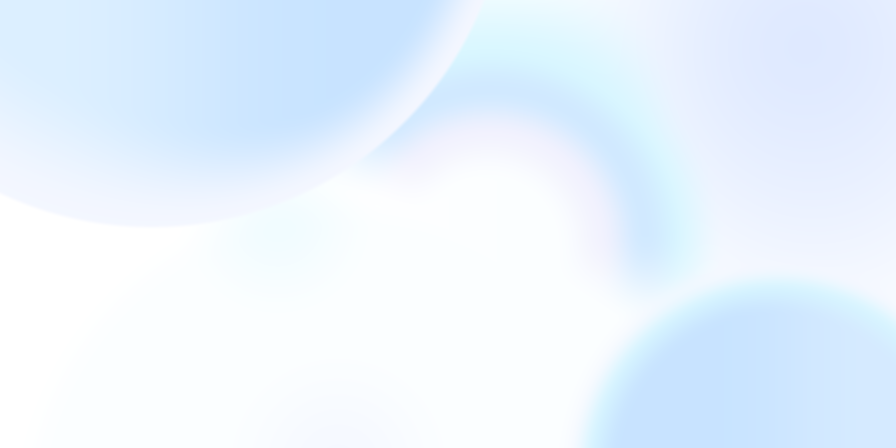
Give the GLSL for this background, as a Shadertoy shader.

```glsl
#define DISC_CENTER vec2(0.339, 1.289)
#define DISC_RADIUS 0.796
#define ARC_CENTER vec2(1.094, 0.453)
#define ARC_AXIS vec2(0.42, 0.91)
#define ORB_CENTER vec2(1.732, -0.055)
#define ORB_RADIUS 0.470
#define HAZE_CENTER vec2(1.797, 0.896)
#define VEIL_CENTER vec2(0.768, -0.172)
#define EDGE_SOFTNESS 0.006

const vec3 WHITE = vec3(1.0);
const vec3 ICE = vec3(0.985, 0.996, 1.0);
const vec3 LAVENDER = vec3(0.945, 0.945, 0.995);
const vec3 RIM = vec3(0.955, 0.967, 1.0);
const vec3 SKY = vec3(0.785, 0.892, 1.0);
const vec3 PALE_SKY = vec3(0.862, 0.937, 1.0);
const vec3 CYAN = vec3(0.845, 0.965, 1.0);
const vec3 PERIWINKLE = vec3(0.875, 0.915, 1.0);

// Round glow: one at the center, zero at the radius
float glow(vec2 p, vec2 center, float radius) {
    return 1.0 - smoothstep(0.0, radius, length(p - center));
}

// White ground, faint veil and wide hazes
vec3 backdrop(vec2 p) {
    float veil = 1.0 - smoothstep(0.66, 0.76, length(p - VEIL_CENTER));
    float rightSide = smoothstep(0.7, 1.2, p.x);
    vec3 color = mix(WHITE, ICE, max(veil, rightSide));
    color = mix(color, RIM, 0.8 * glow(p, vec2(0.755, -0.04), 0.29));
    color = mix(color, CYAN, 0.3 * glow(p, vec2(0.62, 0.505), 0.24));
    color = mix(color, RIM, 0.75 * glow(p, vec2(1.85, 0.55), 0.55));
    return mix(color, PERIWINKLE, glow(p, HAZE_CENTER, 0.68));
}

// Curved band running from lavender through blue to cyan
vec3 addArc(vec3 color, vec2 p) {
    vec2 offset = p - ARC_CENTER;
    float radius = length(offset);
    vec2 direction = offset / max(radius, 0.001);
    float span = smoothstep(-0.12, 0.5, dot(direction, ARC_AXIS));
    float outerRadius = mix(0.53, 0.66, smoothstep(0.5, 1.0, direction.y));

    vec3 band = mix(LAVENDER, vec3(0.82, 0.915, 1.0), smoothstep(0.245, 0.345, radius));
    band = mix(band, CYAN, smoothstep(0.35, 0.44, radius));
    float cover = smoothstep(0.14, 0.27, radius)
                * (1.0 - smoothstep(0.40, outerRadius, radius));
    return mix(color, band, cover * span);
}

// Large disc with a crisp rim and a deeper right side
vec3 addDisc(vec3 color, vec2 p) {
    float depth = DISC_RADIUS - length(p - DISC_CENTER);
    float fade = mix(0.31, 0.13, smoothstep(0.0, 0.95, p.x));
    vec3 core = mix(PALE_SKY, SKY, smoothstep(0.1, 0.75, p.x));
    vec3 fill = mix(RIM, core, smoothstep(0.0, fade, depth));
    return mix(color, fill, smoothstep(-EDGE_SOFTNESS, EDGE_SOFTNESS, depth));
}

// Blurred orb with a pale rim and a cyan fringe
vec3 addOrb(vec3 color, vec2 p) {
    float depth = ORB_RADIUS - length(p - ORB_CENTER);
    vec3 core = mix(SKY, vec3(0.835, 0.918, 1.0), smoothstep(1.6, 1.95, p.x));
    vec3 fill = mix(RIM, CYAN, smoothstep(0.0, 0.07, depth));
    fill = mix(fill, core, smoothstep(0.035, 0.12, depth));
    return mix(color, fill, smoothstep(-0.03, 0.05, depth));
}

void mainImage(out vec4 fragColor, in vec2 fragCoord) {
    vec2 p = fragCoord / iResolution.y;
    vec3 color = backdrop(p);
    color = addArc(color, p);
    color = addDisc(color, p);
    color = addOrb(color, p);
    fragColor = vec4(color, 1.0);
}
```
